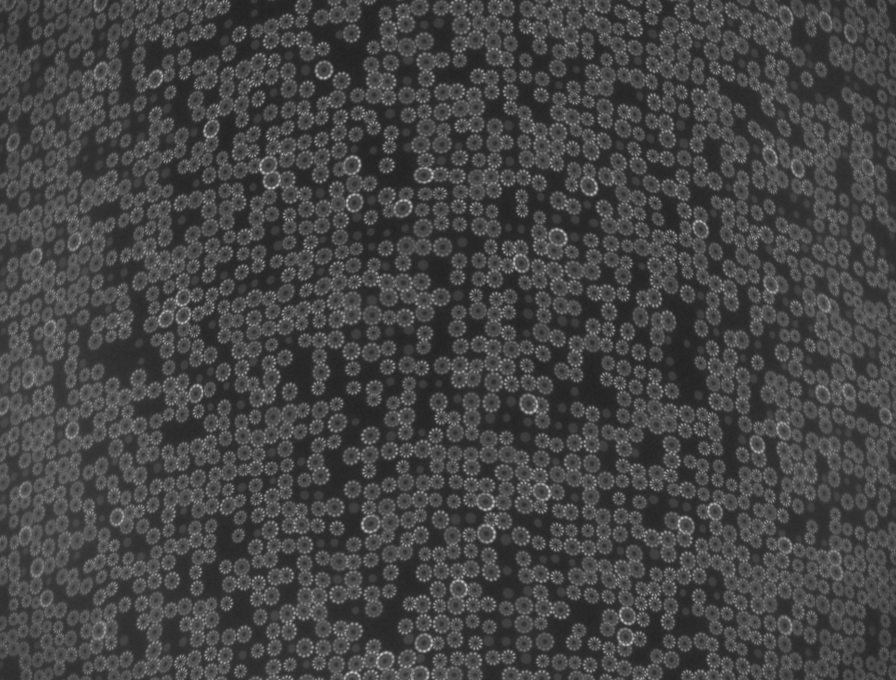
Reproduce this texture procedurally as a Shadertoy shader.

```glsl
const float CELL = 0.0252;        // ring spacing, in canvas heights
const float JITTER = 0.34;        // scatter of centres, in cells
const float WOBBLE = 0.012;       // slow drift of the rows
const float R_MIN = 0.0082;
const float R_MAX = 0.0122;
const float R_FAINT = 0.0068;
const float RIM_WIDTH = 0.0023;
const float BEADS = 11.0;
const float BULGE = 0.4;          // sideways crowding near the edges
const float ARCH = 0.46;          // bend of the rows
const float BACKGROUND = 0.142;
const float DISC_LIGHT = 0.085;
const float RIM_LIGHT = 0.075;
const float BEAD_LIGHT = 0.27;
const float HALO_LIGHT = 0.035;
const float HAZE_LIGHT = 0.05;
const float GRAIN = 0.022;

float hash(vec2 p) {
    return fract(sin(dot(p, vec2(127.1, 311.7))) * 43758.5453);
}

float noise(vec2 p) {
    vec2 i = floor(p), f = fract(p);
    f = f * f * (3.0 - 2.0 * f);
    return mix(mix(hash(i), hash(i + vec2(1, 0)), f.x),
               mix(hash(i + vec2(0, 1)), hash(i + vec2(1, 1)), f.x), f.y);
}

// Domed surface seen from above: columns crowd and rows bend at the sides
vec2 domeWarp(vec2 p) {
    vec2 q = p;
    q.x *= 1.0 + BULGE * p.x * p.x;
    q.y += ARCH * p.x * p.x * (0.75 + 0.6 * p.y);
    vec2 drift = vec2(noise(p * 9.0 + 3.7), noise(p * 9.0 + 41.3));
    return q + WOBBLE * (drift - 0.5);
}

// Empty cells gather in short vertical and horizontal runs
bool isVacant(vec2 id) {
    float columnRun = step(0.88, hash(vec2(id.x, floor(id.y / 3.0)) + 17.0));
    float rowRun = step(0.93, hash(vec2(floor(id.x / 3.0), id.y) + 53.0));
    return hash(id + 5.0) < 0.045 + 0.4 * max(columnRun, rowRun);
}

// Light of one beaded ring: x = ring itself, y = surrounding halo
vec2 beadedRing(vec2 d, vec2 id, float width, float edge) {
    float kind = hash(id + 31.0);
    float size = hash(id + 71.0);
    bool faint = kind < 0.13;
    bool brilliant = kind > 0.975;

    float radius = mix(R_MIN, R_MAX, size);
    if (faint) radius = R_FAINT * (0.75 + 0.4 * size);
    if (brilliant) radius = R_MAX;

    float r = length(d);
    float disc = 1.0 - smoothstep(radius - width, radius + width, r);
    float rim = exp(-pow(abs(r - radius) / width, 2.0));
    float inner = exp(-pow(abs(r - 0.5 * radius) / (0.7 * width), 2.0));
    float core = exp(-pow(r / (0.3 * radius), 2.0));
    float halo = exp(-pow(r / (1.4 * radius), 2.0)) * HALO_LIGHT;
    if (faint) return vec2(disc * DISC_LIGHT * 0.8, halo * 0.7);

    // Beads around the rim, lit a little unevenly
    float angle = atan(d.y, d.x);
    float bead = 0.5 + 0.5 * cos(angle * BEADS + 6.28 * size);
    float side = 0.75 + 0.3 * cos(angle - 6.28 * hash(id + 91.0));
    float power = mix(0.45, 1.15, hash(id + 13.0));
    if (brilliant) {
        power = 1.6;
        bead = 0.45 + 0.55 * bead;
    }
    bead = mix(bead, 0.5, 0.5 * edge) * side * power;

    float light = disc * DISC_LIGHT + rim * (RIM_LIGHT + BEAD_LIGHT * bead);
    light += 0.035 * inner - 0.1 * core;
    return vec2(light, halo);
}

void mainImage(out vec4 fragColor, in vec2 fragCoord) {
    vec2 p = (fragCoord - 0.5 * iResolution.xy) / iResolution.y;
    float edge = smoothstep(0.3, 0.66, abs(p.x));
    float width = max(RIM_WIDTH, 0.7 / iResolution.y) * (1.0 + 0.4 * edge);

    // Rings in the neighbouring cells
    vec2 grid = domeWarp(p) / CELL;
    vec2 home = floor(grid);
    float rings = -1.0, halos = 0.0;
    for (int y = -1; y <= 1; y++) {
        for (int x = -1; x <= 1; x++) {
            vec2 id = home + vec2(x, y);
            if (isVacant(id)) continue;
            vec2 scatter = vec2(hash(id), hash(id + 113.0)) - 0.5;
            vec2 d = (grid - id - 0.5 - JITTER * scatter) * CELL;
            vec2 light = beadedRing(d, id, width, edge);
            rings = max(rings, light.x);
            halos += light.y;
        }
    }
    rings = rings < -0.5 ? 0.0 : rings;

    // Side haze, softer contrast and dim corners
    float haze = HAZE_LIGHT * edge + 0.015 * noise(p * 4.0);
    float lowerLeft = smoothstep(0.2, 1.0, -p.x - p.y);
    float value = BACKGROUND + haze + 0.03 * lowerLeft;
    value += halos + rings * mix(1.0, 0.72, edge);
    value *= 1.0 - 0.2 * smoothstep(0.55, 0.85, length(p));
    value += GRAIN * (noise(p * 380.0) - 0.5);
    fragColor = vec4(vec3(value), 1.0);
}
```
